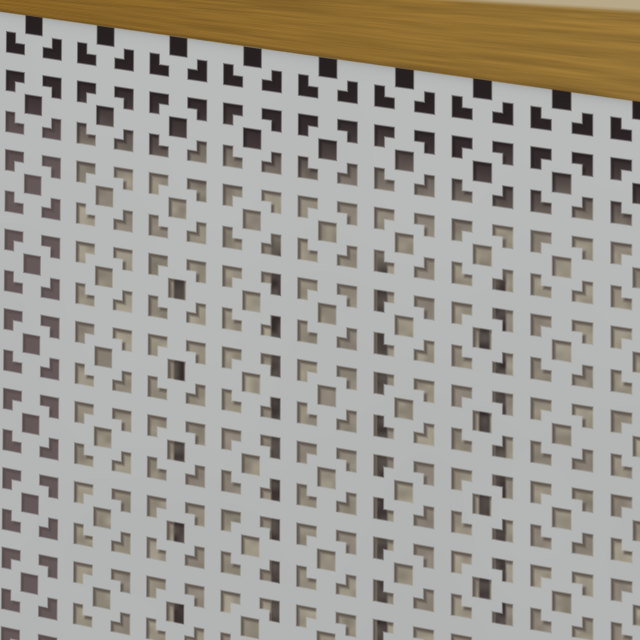
A WebGL 2 fragment shader for this pattern:

```glsl
#version 300 es
precision highp float;
// Pale perforated screen of squares and corner brackets, seen at an angle below a wooden rail.

uniform vec2 u_resolution;
out vec4 fragColor;

// Lattice in canvas units, y measured downwards
const vec2 ORIGIN = vec2(0.0521, 0.1641);   // centre of cell (0, 0)
const vec2 PITCH = vec2(0.1110, 0.1246);    // cell size at the left
const vec2 GROWTH = vec2(0.00099, 0.00091); // size gained per column
const float ROW_DROP = 0.01745;             // fall of a row per column
const float COLUMN_LEAN = 0.00104;          // leftward lean per row

// Hole shape in cell units
const float SQUARE_HALF = 0.118;
const float BRACKET_OUTER = 0.388;
const float BRACKET_ELBOW = 0.258;
const float BRACKET_INNER = 0.130;
const vec2 WALL_DEPTH = vec2(0.035, 0.035);
const float EDGE_SOFTNESS = 0.017;

// Rail edge, and dark strips standing behind the screen
const float RAIL_LEFT = 0.0182;
const float RAIL_SLOPE = 0.141;
const float SLAT_HALF = 0.011;
const float SLATS[5] = float[5](0.280, 0.432, 0.597, 0.757, 0.782);

const vec3 PLATE = vec3(0.715, 0.722, 0.720);
const vec3 FLOOR_LIGHT = vec3(0.60, 0.57, 0.51);
const vec3 FLOOR_DIM = vec3(0.39, 0.345, 0.34);
const vec3 WALL = vec3(0.37, 0.335, 0.305);
const vec3 SHADOW = vec3(0.17, 0.14, 0.145);
const vec3 WOOD_DARK = vec3(0.48, 0.34, 0.12);
const vec3 WOOD_LIGHT = vec3(0.60, 0.475, 0.24);
const vec3 WOOD_RIM = vec3(0.72, 0.66, 0.54);

float hash(vec2 p) {
    return fract(sin(dot(p, vec2(127.1, 311.7))) * 43758.5453);
}

float noise(vec2 p) {
    vec2 i = floor(p), f = fract(p);
    f = f * f * (3.0 - 2.0 * f);
    return mix(mix(hash(i), hash(i + vec2(1, 0)), f.x),
               mix(hash(i + vec2(0, 1)), hash(i + vec2(1, 1)), f.x), f.y);
}

// Canvas to lattice coordinates, by fixed-point inversion of the perspective
vec2 toLattice(vec2 p) {
    vec2 g = vec2(0.0);
    for (int k = 0; k < 6; k++) {
        float lean = COLUMN_LEAN * g.y * (1.0 - g.x / 7.0);
        g.x = (p.x - ORIGIN.x + lean) / (PITCH.x + GROWTH.x * g.x);
        g.y = (p.y - ORIGIN.y - ROW_DROP * g.x) / (PITCH.y + GROWTH.y * g.x);
    }
    return g;
}

// Signed distance to the centre square and four brackets of a cell
float holeDistance(vec2 c) {
    vec2 q = abs(c);
    float far = max(q.x, q.y), near = min(q.x, q.y);
    float bracket = max(far - BRACKET_OUTER, max(BRACKET_ELBOW - far, BRACKET_INNER - near));
    return min(far - SQUARE_HALF, bracket);
}

// What shows through a hole: lit floor, shaded walls, strips and rail shadow
vec3 holeColor(vec2 p, vec2 cell, vec2 c, float below) {
    vec2 part = max(abs(c.x), abs(c.y)) < 0.125 ? vec2(0.0) : sign(c);
    float tone = hash(cell * 3.0 + part + 17.0);
    float patchy = noise(p * 70.0);
    vec3 ground = FLOOR_LIGHT * (0.80 + 0.16 * tone + 0.18 * patchy);
    float dim = 1.0 - smoothstep(0.09, 0.12, p.x);
    ground = mix(ground, FLOOR_DIM, max(dim, 0.35 * step(0.75, tone)));
    for (int k = 0; k < 5; k++) {
        float strip = 1.0 - smoothstep(SLAT_HALF * 0.5, SLAT_HALF, abs(p.x - SLATS[k]));
        float reach = smoothstep(0.27, 0.33, below) * (0.45 + 0.5 * patchy);
        ground = mix(ground, SHADOW, strip * reach);
    }
    float lit = 1.0 - smoothstep(-0.03, 0.025, holeDistance(c - WALL_DEPTH));
    vec3 color = mix(min(WALL, ground * 0.85), ground, lit);
    float shade = 1.0 - smoothstep(0.10, 0.25, below + 0.05 * (tone - 0.5));
    return mix(color, SHADOW * (0.9 + 0.5 * lit * smoothstep(0.0, 0.2, below)), shade);
}

// Wood with grain that fans out towards the right
vec3 woodColor(vec2 p, float railEdge) {
    float top = 0.06 * (p.x - 0.75);
    float t = (p.y - top) / (railEdge - top);
    float wave = 0.8 * noise(vec2(p.x * 5.0, t * 3.0));
    float grain = noise(vec2(p.x * 9.0, t * 24.0 + wave)) * 0.65
                + noise(vec2(p.x * 22.0, t * 60.0 + wave)) * 0.35;
    vec3 wood = mix(WOOD_DARK, WOOD_LIGHT, 0.25 + 0.55 * p.x) * (0.88 + 0.24 * grain);
    wood *= 1.0 - 0.15 * smoothstep(0.9, 1.0, t);
    return mix(WOOD_RIM, wood, smoothstep(-0.02, 0.06, t));
}

void main() {
    vec2 p = gl_FragCoord.xy / u_resolution;
    p.y = 1.0 - p.y;
    float pixel = 1.0 / min(u_resolution.x, u_resolution.y);
    float railEdge = RAIL_LEFT + RAIL_SLOPE * p.x;
    float below = p.y - railEdge;

    // Screen
    vec2 g = toLattice(p);
    vec2 cell = floor(g + 0.5);
    vec2 c = g - cell;
    float soft = max(EDGE_SOFTNESS, pixel / PITCH.x);
    float hole = 1.0 - smoothstep(-soft, soft, holeDistance(c));
    vec3 plate = PLATE * (1.02 - 0.04 * p.y + 0.015 * (noise(p * 6.0) - 0.5));
    plate *= 1.0 - 0.12 * exp(-max(below, 0.0) * 150.0);
    vec3 color = mix(plate, holeColor(p, cell, c, below), hole);

    // Rail
    float edge = max(0.0015, pixel);
    color = mix(woodColor(p, railEdge), color, smoothstep(-edge, edge, below));
    fragColor = vec4(color, 1.0);
}
```
